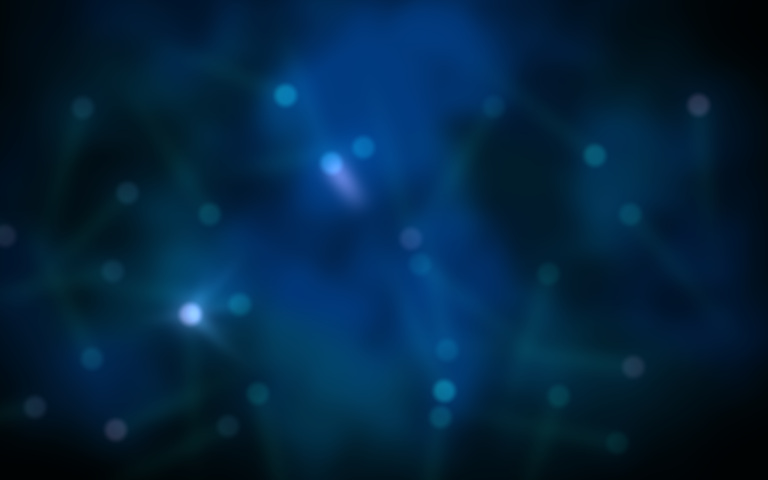
A WebGL 1 fragment shader for this background:

```glsl
precision highp float;
// Deep blue and teal haze fading to black at the sides, with soft light discs.
// The haze is layered sines under a vignette; discs, faint beams and glints
// are spread by a low-discrepancy sequence and added as light.

uniform vec2 u_resolution;

const int DISC_COUNT = 28;
const float DISC_RADIUS = 0.027;
const float FAN_ID = 5.0;
const float GLINT_ID = 25.0;

const vec3 BLUE = vec3(0.004, 0.205, 0.445);
const vec3 TEAL = vec3(0.008, 0.25, 0.375);
const vec3 GREEN_LIGHT = vec3(0.03, 0.25, 0.21);
const vec3 SKY_LIGHT = vec3(0.16, 0.28, 0.34);
const vec3 MAUVE_LIGHT = vec3(0.42, 0.29, 0.36);

float hash(float n) {
  return fract(sin(n * 12.9898) * 4375.85);
}

vec2 direction(float angle) {
  return vec2(cos(angle), sin(angle));
}

// Smooth cloud value near 0 to 1: crossed, bent sine waves, turned and shrunk per layer.
float haze(vec2 p, float seed) {
  vec2 turn = direction(2.4);
  float sum = 0.0;
  float total = 0.0;
  float weight = 1.0;
  for (int i = 0; i < 5; i++) {
    p = mat2(turn.x, turn.y, -turn.y, turn.x) * p * 1.5 + seed;
    sum += weight * (sin(p.x + 1.3 * sin(p.y)) + sin(p.y + 1.3 * sin(0.8 * p.x + seed)));
    total += weight;
    weight *= 0.68;
  }
  return 0.5 + 0.33 * sum / total;
}

// Bright in the upper middle, black towards the sides and corners.
float vignette(vec2 uv, float wobble) {
  float d = length((uv - vec2(0.49, 0.57)) / vec2(0.60, 0.78));
  return 1.0 - smoothstep(0.38, 1.07, d + 0.25 * (wobble - 0.5));
}

float softDisc(float d, float radius) {
  return 1.0 - smoothstep(0.5 * radius, 1.15 * radius, d);
}

float glow(float d, float radius) {
  return exp(-d * d / (radius * radius));
}

// Blurred ray that starts at the origin and fades along its length.
float beam(vec2 p, vec2 dir, float len, float width) {
  float along = dot(p, dir);
  float across = dot(p, vec2(-dir.y, dir.x));
  float fade = smoothstep(-width, width, along) * (1.0 - smoothstep(0.2 * len, len, along));
  return fade * glow(across, width);
}

// Several soft rays around one point.
float rayFan(vec2 p, float seed) {
  float light = 0.0;
  for (int i = 0; i < 7; i++) {
    float k = float(i) + seed;
    light += beam(p, direction(6.283 * hash(k)), mix(0.12, 0.22, hash(k + 5.3)), 0.016);
  }
  return light;
}

vec2 discPosition(float id, float aspect) {
  vec2 jitter = 0.12 * (vec2(hash(id + 0.4), hash(id + 6.2)) - 0.5);
  vec2 spread = fract(vec2(0.7549, 0.5698) * id + 0.5);
  vec2 place = vec2(mix(0.03, 0.97, spread.x), mix(0.09, 0.88, pow(spread.y, 1.25)));
  return (place + jitter) * vec2(aspect, 1.0);
}

vec3 discColor(float pick) {
  vec3 cool = mix(GREEN_LIGHT, SKY_LIGHT, smoothstep(0.35, 0.5, pick));
  return mix(cool, MAUVE_LIGHT, smoothstep(0.6, 0.75, pick));
}

// One disc with its halo and a faint beam; two also carry glints.
vec3 discLight(vec2 p, float id) {
  float d = length(p);
  float chance = hash(id + 3.7);
  float strength = mix(0.2, 0.9, chance * chance);
  float angle = 6.283 * hash(id + 8.1);
  vec3 light = discColor(hash(id + 1.9)) * softDisc(d, DISC_RADIUS) * strength;
  light += BLUE * glow(d, 2.0 * DISC_RADIUS) * strength * 0.3;
  light += GREEN_LIGHT * beam(p, direction(angle), 0.42, 0.025) * 0.17;
  if (id == FAN_ID) {
    light += SKY_LIGHT * rayFan(p, id) * 0.2 + MAUVE_LIGHT * glow(d, 0.035) * 0.4;
  }
  if (id == GLINT_ID) {
    light += MAUVE_LIGHT * beam(p, direction(-0.95), 0.14, 0.026) * 0.85;
  }
  return light;
}

void main() {
  float aspect = u_resolution.x / u_resolution.y;
  vec2 uv = gl_FragCoord.xy / u_resolution;
  vec2 p = gl_FragCoord.xy / u_resolution.y;

  // Haze: one field for brightness, another for hue.
  float cloud = haze(p * 4.6, 1.7);
  float hue = haze(p * 3.4, 4.3);
  float tone = vignette(uv, hue) * mix(0.42, 1.12, smoothstep(0.15, 0.8, cloud));
  float tealShare = smoothstep(0.25, 0.8, hue + 0.4 * (0.55 - uv.y));
  tealShare = max(tealShare, 1.0 - smoothstep(0.05, 0.28, tone));
  vec3 color = mix(BLUE, TEAL, tealShare) * (0.04 + 0.96 * tone);

  // Scattered lights.
  for (int i = 0; i < DISC_COUNT; i++) {
    float id = float(i);
    color += discLight(p - discPosition(id, aspect), id);
  }
  gl_FragColor = vec4(color, 1.0);
}
```
